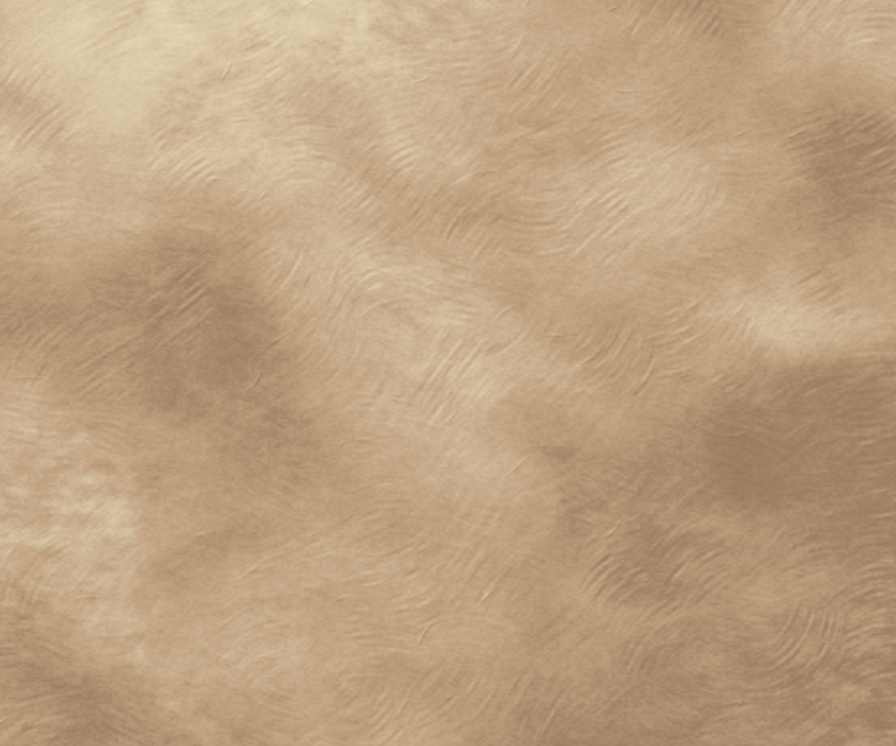
Write a WebGL 1 fragment shader that draws this texture.

```glsl
precision highp float;
// Draws a warm tan, softly clouded painted canvas with brush relief and fine grain.
uniform vec2 u_resolution;

const vec3 UMBER = vec3(0.64, 0.51, 0.40);
const vec3 TAN = vec3(0.71, 0.59, 0.46);
const vec3 SAND = vec3(0.76, 0.64, 0.51);
const vec3 WHEAT = vec3(0.79, 0.69, 0.56);
const vec3 CREAM = vec3(0.84, 0.765, 0.635);

float hash(vec2 p) {
  vec3 q = fract(p.xyx * vec3(0.1031, 0.1030, 0.0973));
  q += dot(q, q.yzx + 33.33);
  return fract((q.x + q.y) * q.z);
}

vec2 hash2(vec2 p) {
  return vec2(hash(p + 17.3), hash(p + 61.7));
}

mat2 rotation(float angle) {
  float c = cos(angle);
  float s = sin(angle);
  return mat2(c, -s, s, c);
}

float noise(vec2 p) {
  vec2 cell = floor(p);
  vec2 f = fract(p);
  f = f * f * (3.0 - 2.0 * f);
  float low = mix(hash(cell), hash(cell + vec2(1.0, 0.0)), f.x);
  float high = mix(hash(cell + vec2(0.0, 1.0)), hash(cell + 1.0), f.x);
  return mix(low, high, f.y);
}

// Layered noise centred on zero, each octave turned to hide the grid
float fbm(vec2 p) {
  float sum = 0.0;
  float amplitude = 0.5;
  mat2 turn = rotation(0.65);
  for (int i = 0; i < 6; i++) {
    sum += amplitude * (noise(p) - 0.5);
    p = turn * p * 2.03 + 19.1;
    amplitude *= 0.54;
  }
  return sum;
}

// Bristle marks: every cell combs the paint along its own curved direction
float bristleHeight(vec2 p, float density) {
  vec2 grid = p * density;
  vec2 home = floor(grid);
  float sum = 0.0;
  float total = 0.0;
  for (int j = -1; j <= 1; j++) {
    for (int i = -1; i <= 1; i++) {
      vec2 cell = home + vec2(float(i), float(j));
      vec2 offset = grid - cell - 0.2 - 0.6 * hash2(cell);
      float weight = exp(-8.0 * dot(offset, offset));
      vec2 q = rotation(mix(-0.7, 1.0, hash(cell + 5.0))) * offset;
      q.y += (hash(cell + 9.0) - 0.5) * q.x * q.x;
      float pressure = mix(0.2, 1.2, hash(cell + 1.5));
      vec2 seed = 40.0 * hash2(cell + 3.0);
      sum += weight * pressure * (noise(q * vec2(3.5, 17.0) + seed) - 0.5);
      total += weight;
    }
  }
  return sum / total;
}

// Thin raised ridges of paint scattered over some of the cells
float ridgeHeight(vec2 p, float density) {
  vec2 grid = p * density;
  vec2 home = floor(grid);
  float height = 0.0;
  for (int j = -1; j <= 1; j++) {
    for (int i = -1; i <= 1; i++) {
      vec2 cell = home + vec2(float(i), float(j));
      vec2 offset = grid - cell - hash2(cell + 2.0);
      vec2 q = rotation(mix(-0.3, 1.1, hash(cell + 7.0))) * offset;
      q.y += 1.6 * (hash(cell + 4.0) - 0.5) * q.x * q.x;
      float reach = mix(0.1, 0.5, hash(cell + 8.0));
      float body = 1.0 - smoothstep(0.1 * reach, reach, abs(q.x));
      float present = smoothstep(0.6, 1.2, hash(cell + 6.0));
      height = max(height, present * body * exp(-900.0 * q.y * q.y));
    }
  }
  return height;
}

float paintHeight(vec2 p) {
  float bristles = bristleHeight(p, 10.5) + 0.5 * bristleHeight(p + 5.3, 6.5);
  return bristles + 0.8 * ridgeHeight(p + 3.7, 15.0);
}

// Colour ramp over tone, measured in deviations from the middle
vec3 paintColor(float tone) {
  vec3 color = mix(UMBER, TAN, clamp((tone + 1.6) / 0.9, 0.0, 1.0));
  color = mix(color, SAND, clamp((tone + 0.7) / 0.7, 0.0, 1.0));
  color = mix(color, WHEAT, clamp(tone / 0.6, 0.0, 1.0));
  color = mix(color, CREAM, clamp((tone - 0.6) / 0.9, 0.0, 1.0));
  return color + 0.05 * (min(tone + 1.6, 0.0) + max(tone - 1.5, 0.0));
}

void main() {
  vec2 p = gl_FragCoord.xy / u_resolution.y;
  vec2 uv = gl_FragCoord.xy / u_resolution;

  // Soft clouds, lighter toward the upper left
  vec2 warp = vec2(fbm(p * 3.0 + 7.0), fbm(p * 3.0 + 31.0));
  float clouds = fbm((p + 0.2 * warp) * vec2(3.6, 5.2) + 12.0);
  float slope = dot(uv - 0.5, vec2(-1.0, 1.6));
  float tone = 4.6 * clouds + slope - 0.25;
  tone -= 0.3 * (1.0 - smoothstep(0.0, 0.07, uv.x));

  // Dry rubbed paint breaking up in patches, strongest low down
  float rubbed = smoothstep(0.0, 0.2, fbm(p * 3.2 + 53.0) + 0.08 - 0.16 * uv.y);
  tone += 2.2 * rubbed * fbm(p * vec2(36.0, 60.0) + 4.0 * warp);

  // Relief lit from the upper left, then canvas grain
  vec2 light = vec2(-0.0016, 0.0019);
  tone += 1.6 * (paintHeight(p) - paintHeight(p + light));
  tone += 0.55 * (noise(p * vec2(230.0, 330.0)) - 0.5);
  tone += 0.3 * (noise(rotation(0.5) * p * vec2(90.0, 150.0)) - 0.5);

  gl_FragColor = vec4(paintColor(tone), 1.0);
}
```
